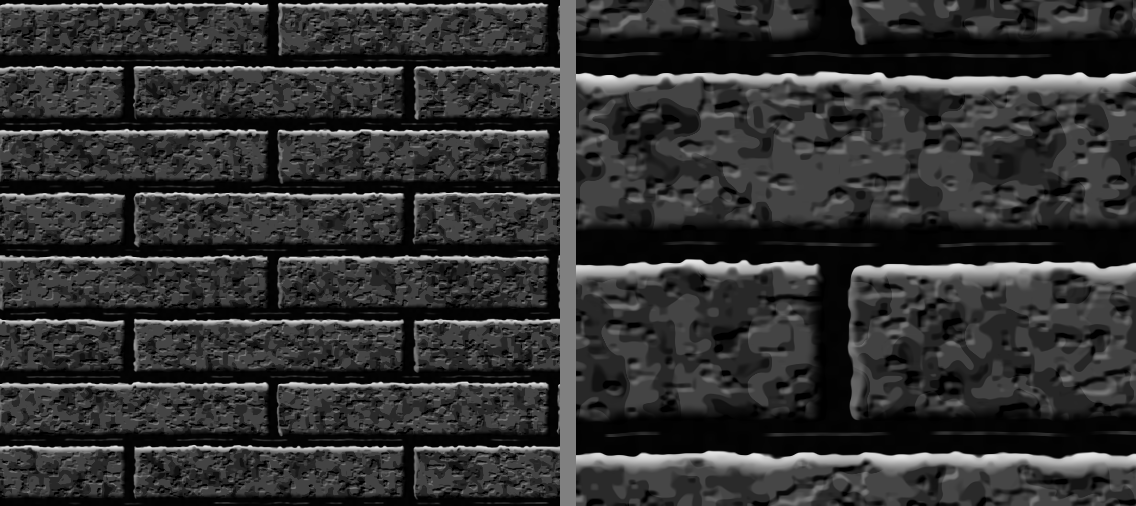
Left, the full canvas; right, a detail of the centre.
Give the GLSL for this texture, as a WebGL 1 fragment shader.

```glsl
precision highp float;
// Dark stone brick wall in running bond: eight courses, two bricks across.
// Rough-edged rounded boxes carry mottled, pitted stone lit from the upper left;
// every noise lattice wraps on the unit square, so the wall tiles.

uniform vec2 u_resolution;

// Layout; lengths are in course heights
const float COURSES = 8.0;
const float BRICKS_ACROSS = 2.0;
const float CELL_WIDTH = 4.427;
const vec2 BRICK_MIN = vec2(0.06, 0.05);    // from the left and top of a cell
const vec2 BRICK_MAX = vec2(4.35, 0.875);
const float CORNER = 0.05;
const float COURSE_SHIFT = 0.01;
const float EVEN_START = 0.98;              // in cell widths
const float ODD_START = 0.466;
const float ROUGHNESS = 0.045;

// Lattice cells over the whole wall, whole numbers so that they wrap
const vec2 EDGE_CELLS = vec2(40.0, 36.0);
const vec2 CHIP_CELLS = vec2(150.0, 135.0);
const vec2 BLOTCH_CELLS = vec2(70.0, 63.0);
const vec2 PIT_CELLS = vec2(90.0, 126.0);

// Greys
const float MORTAR = 0.012;
const float STONE_BLACK = 0.07;
const float STONE_DARK = 0.155;
const float STONE_LIGHT = 0.265;
const float RIM_SOFT = 0.48;
const float RIM_BRIGHT = 0.82;
const float SEAM_LINE = 0.17;

// Relief
const vec2 LIGHT_STEP = vec2(-0.0016, 0.0031);
const float PIT_LIGHT = 0.20;
const float PIT_SHADE = 0.24;

float hash(vec2 p) {
  return fract(sin(dot(p, vec2(127.1, 311.7))) * 43758.545);
}

// Value noise that repeats after one unit of uv
float noise(vec2 uv, vec2 cells) {
  vec2 p = uv * cells;
  vec2 i = floor(p);
  vec2 f = p - i;
  f = f * f * f * (f * (f * 6.0 - 15.0) + 10.0);
  vec2 a = mod(i, cells);
  vec2 b = mod(i + 1.0, cells);
  return mix(mix(hash(a), hash(vec2(b.x, a.y)), f.x),
             mix(hash(vec2(a.x, b.y)), hash(b), f.x), f.y);
}

float roundedBox(vec2 p, vec2 halfSize, float radius) {
  vec2 q = abs(p) - halfSize + radius;
  return length(max(q, 0.0)) + min(max(q.x, q.y), 0.0) - radius;
}

// Flat surface broken by small pits
float pitHeight(vec2 uv) {
  float n = 0.7 * noise(uv, PIT_CELLS) + 0.3 * noise(uv, PIT_CELLS * 2.0);
  return smoothstep(0.2, 0.45, n);
}

float stoneTone(vec2 uv) {
  vec2 warp = vec2(noise(uv, BLOTCH_CELLS), noise(uv + 0.37, BLOTCH_CELLS)) - 0.5;
  vec2 w = uv + warp * 0.012;
  float n = 0.65 * noise(w, BLOTCH_CELLS) + 0.35 * noise(w, BLOTCH_CELLS * 2.0);
  float tone = mix(STONE_BLACK, STONE_DARK, smoothstep(0.20, 0.32, n));
  tone = mix(tone, STONE_LIGHT, smoothstep(0.46, 0.53, n));
  float relief = pitHeight(uv) - pitHeight(uv + LIGHT_STEP);
  return tone + max(relief, 0.0) * PIT_LIGHT + min(relief, 0.0) * PIT_SHADE;
}

void main() {
  vec2 uv = gl_FragCoord.xy / u_resolution;
  float pixel = COURSES / u_resolution.y;

  // Cell of the running bond, measured from its upper left corner
  float y = (1.0 - uv.y) * COURSES - COURSE_SHIFT;
  float course = mod(floor(y), COURSES);
  float x = uv.x * BRICKS_ACROSS - mix(EVEN_START, ODD_START, mod(course, 2.0));
  vec2 cell = vec2(fract(x) * CELL_WIDTH, fract(y));
  float brickHash = hash(vec2(mod(floor(x), BRICKS_ACROSS), course) + 5.0);

  // Ragged outline
  float wave = noise(uv, EDGE_CELLS) - 0.5;
  float chip = noise(uv, CHIP_CELLS) - 0.5;
  vec2 p = cell + ROUGHNESS * (0.6 * wave + 0.7 * chip);
  float d = roundedBox(p - 0.5 * (BRICK_MIN + BRICK_MAX),
                       0.5 * (BRICK_MAX - BRICK_MIN), CORNER);
  float brick = 1.0 - smoothstep(-pixel, pixel, d);
  vec2 nearEdge = p - BRICK_MIN;
  vec2 farEdge = BRICK_MAX - p;

  // Stone face, fading into shade at the lower and right edges
  float tone = stoneTone(uv) + (brickHash - 0.5) * 0.02;
  tone *= smoothstep(-0.01, 0.09, farEdge.y + 0.06 * chip);
  tone *= smoothstep(0.0, 0.10, farEdge.x + 0.06 * chip);

  // Lit rims along the top and left
  float topRim = 1.0 - smoothstep(0.045, 0.095, nearEdge.y + 0.05 * wave + 0.03 * chip);
  float leftRim = 1.0 - smoothstep(0.015, 0.06, nearEdge.x + 0.06 * wave);
  float rimTone = mix(RIM_BRIGHT, RIM_SOFT, smoothstep(0.01, 0.075, nearEdge.y));
  tone = mix(tone, RIM_SOFT + 0.3 * chip, leftRim * mix(0.5, 1.0, brickHash));
  tone = mix(tone, rimTone + 0.2 * chip, topRim * smoothstep(0.0, 0.06, farEdge.x));

  // Mortar with a thin broken seam below each course
  float seam = 1.0 - smoothstep(0.006, 0.006 + pixel, abs(cell.y - 0.945 + 0.02 * wave));
  seam *= smoothstep(0.40, 0.60, noise(uv, vec2(30.0, 8.0)));
  float mortar = MORTAR * (1.0 + chip) + SEAM_LINE * seam * (0.7 + chip);

  gl_FragColor = vec4(vec3(clamp(mix(mortar, tone, brick), 0.0, 1.0)), 1.0);
}
```
